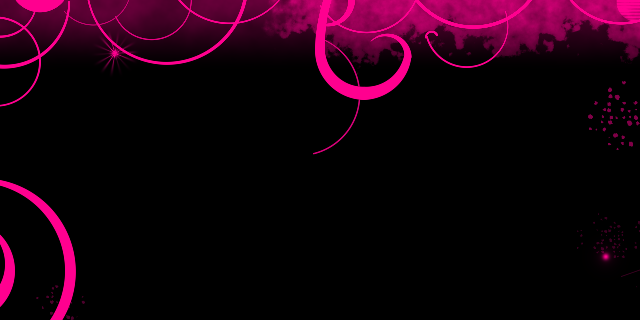
Give the GLSL for this background, as a Shadertoy shader.

```glsl
// Hot pink flourishes and grunge haze along the top of a black backdrop.

float unitsPerPixel; // the canvas is 384 units tall, y pointing down

float hash(vec2 p) {
    p = fract(p * vec2(0.1031, 0.1137));
    p += dot(p, p.yx + 33.33);
    return fract((p.x + p.y) * p.x * 17.0);
}

float noise(vec2 p) {
    vec2 i = floor(p), f = fract(p);
    f = f * f * (3.0 - 2.0 * f);
    vec2 e = vec2(0.0, 1.0);
    return mix(mix(hash(i), hash(i + e.yx), f.x),
               mix(hash(i + e.xy), hash(i + e.yy), f.x), f.y);
}

float fbm(vec2 p) {
    float sum = 0.0, amp = 0.5;
    for (int i = 0; i < 5; i++) {
        sum += amp * noise(p);
        p = mat2(1.6, 1.2, -1.2, 1.6) * p + 7.3;
        amp *= 0.5;
    }
    return sum;
}

float cover(float d) {
    return 1.0 - smoothstep(-0.5, 0.5, d / unitsPerPixel);
}

float disc(vec2 p, vec2 centre, float radius) {
    return cover(length(p - centre) - radius);
}

// Arc between two angles in degrees, its half width tapering along the way.
float stroke(vec2 p, vec2 centre, float radius, vec2 angles, vec2 width) {
    vec2 q = p - centre, a = radians(angles);
    float span = a.y - a.x;
    float t = mod(atan(q.y, q.x) - a.x, 6.28319);
    if (t > span) t = t > span * 0.5 + 3.14159 ? 0.0 : span;
    vec2 nearest = radius * vec2(cos(a.x + t), sin(a.x + t));
    return cover(length(q - nearest) - mix(width.x, width.y, t / span));
}

// Random flecks, densest in the middle of an elliptical cluster.
float specks(vec2 p, vec2 centre, vec2 extent, float size) {
    vec2 cell = floor(p / size);
    float density = 1.0 - length((cell * size - centre) / extent);
    vec2 jitter = 0.3 + 0.4 * vec2(hash(cell + 3.1), hash(cell + 8.7));
    vec2 q = (fract(p / size) - jitter) * size;
    q += 1.5 * (noise(p * 0.6) - 0.5);
    float radius = size * (0.12 + 0.25 * hash(cell + 5.0));
    return cover(length(q) - radius) * step(hash(cell), density * 0.75);
}

float flourishes(vec2 p) {
    float v = 0.0;
    // Upper left loops
    v = max(v, disc(p, vec2(48, -22), 37.0));
    v = max(v, stroke(p, vec2(5, 2), 78.0, vec2(0, 110), vec2(1.4, 2.6)));
    v = max(v, stroke(p, vec2(-5, 74), 53.0, vec2(-90, 100), vec2(1.4, 1.0)));
    v = max(v, stroke(p, vec2(0, 0), 44.0, vec2(0, 110), vec2(1.0, 1.6)));
    v = max(v, 0.8 * stroke(p, vec2(112, -15), 45.0, vec2(0, 140), vec2(0.8)));
    v = max(v, stroke(p, vec2(200, -20), 96.0, vec2(0, 180), vec2(2.4, 1.2)));
    v = max(v, 0.9 * stroke(p, vec2(182, 0), 47.5, vec2(-10, 155), vec2(0.9)));
    v = max(v, stroke(p, vec2(275, -50), 78.0, vec2(0, 180), vec2(0.9, 1.5)));
    // Central hook with its stem, inner curl and trailing tendril
    v = max(v, stroke(p, vec2(437, 59), 53.0, vec2(10, 90), vec2(4.5, 8)));
    v = max(v, stroke(p, vec2(437, 59), 53.0, vec2(90, 180), vec2(8, 6)));
    v = max(v, stroke(p, vec2(584, 59), 200.0, vec2(180, 202), vec2(6, 5)));
    v = max(v, stroke(p, vec2(463.5, 68), 26.0, vec2(225, 360), vec2(0.6, 4.5)));
    v = max(v, stroke(p, vec2(392, 0), 30.0, vec2(-15, 90), vec2(5, 2)));
    v = max(v, 0.85 * stroke(p, vec2(359, 114), 72.5, vec2(-66, 76), vec2(0.9)));
    // Upper right loops
    v = max(v, stroke(p, vec2(440, -25), 64.0, vec2(0, 150), vec2(1.3)));
    v = max(v, stroke(p, vec2(568, -55), 87.5, vec2(0, 180), vec2(2.4)));
    v = max(v, stroke(p, vec2(560, 31), 49.5, vec2(-20, 165), vec2(0.9, 1.2)));
    v = max(v, stroke(p, vec2(518, 45), 7.0, vec2(180, 335), vec2(1.2, 1.6)));
    v = max(v, stroke(p, vec2(745, -50), 78.0, vec2(0, 180), vec2(1.8)));
    // Lower left crescents
    float outer = disc(p, vec2(-21, 326), 112.0);
    v = max(v, outer * (1.0 - disc(p, vec2(-28, 325), 106.0)));
    float inner = disc(p, vec2(-44, 325), 62.0);
    return max(v, inner * (1.0 - disc(p, vec2(-46, 317), 52.0)));
}

void mainImage(out vec4 fragColor, in vec2 fragCoord) {
    unitsPerPixel = 384.0 / iResolution.y;
    vec2 p = vec2(fragCoord.x, iResolution.y - fragCoord.y) * unitsPerPixel;

    // Soft haze under the top edge
    float cloud = fbm(p / 38.0);
    float light = (0.24 + 0.25 * cloud) * (1.0 - smoothstep(0.0, 86.0, p.y));

    // Ragged grunge from the centre to the right
    float grain = fbm(p / 11.0 + 20.0);
    float edge = 58.0 + 15.0 * cos((p.x - 610.0) / 28.0);
    float rough = edge - p.y + 80.0 * (grain - 0.5) + 25.0 * (cloud - 0.5);
    float grunge = smoothstep(0.0, 12.0, rough) * smoothstep(315.0, 375.0, p.x + 60.0 * (grain - 0.5));
    light += grunge * (0.12 + 0.42 * grain) * (1.0 - 0.5 * smoothstep(20.0, 90.0, p.y));
    light += 0.4 * disc(p, vec2(764, 2), 24.0) * (0.7 + 0.3 * sin(p.y * 1.6));

    // Scattered flecks
    light += 0.5 * specks(p, vec2(745, 132), vec2(60, 55), 8.0);
    light += 0.22 * specks(p, vec2(735, 282), vec2(62, 32), 5.0);
    light += 0.3 * specks(p, vec2(70, 378), vec2(45, 42), 6.0);
    light += 0.2 * specks(p, vec2(768, 355), vec2(16, 40), 6.0);

    // Spiky star, round glow and faint streak
    vec2 s = p - vec2(138, 64);
    float angle = atan(s.y, s.x), reach = length(s);
    float rays = pow(abs(cos(angle * 7.0 + 0.4)), 8.0) * (0.6 + 0.4 * cos(angle * 3.0));
    light += 0.8 * rays * (1.0 - smoothstep(2.0, 31.0, reach)) + exp(-reach * reach / 20.0);
    float glow = length(p - vec2(727, 308));
    light += 0.8 * exp(-glow * glow / 14.0) + 0.25 * exp(-glow / 6.0);
    light += 0.2 * cover(abs(p.y - 332.0 + (p.x - 745.0) * 0.35) - 0.6) * step(745.0, p.x);

    light = max(min(light, 1.0), flourishes(p));
    fragColor = vec4(vec3(1.0, 0.0, 0.56) * light, 1.0);
}
```
